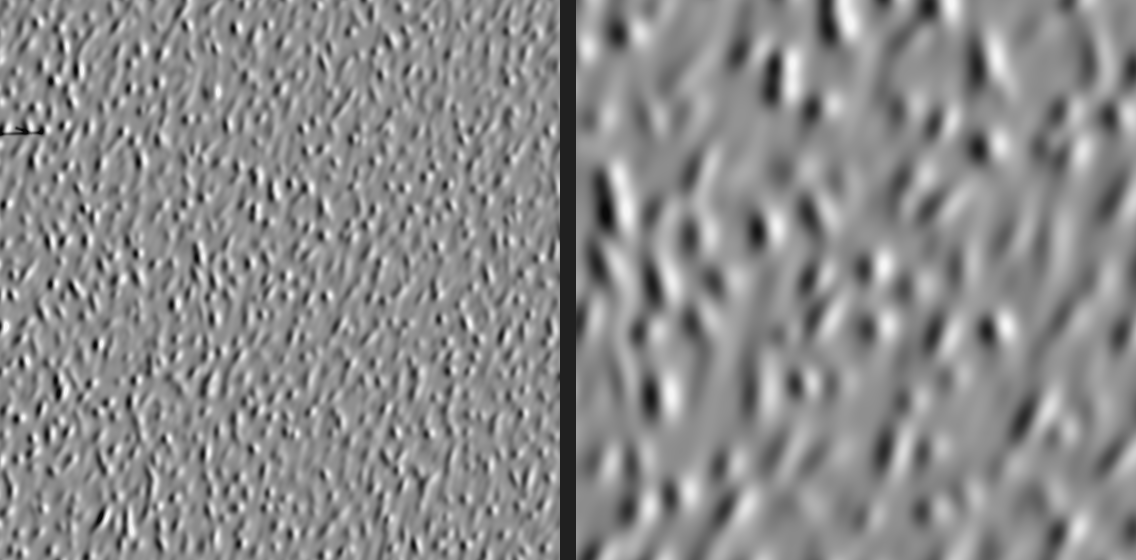
Left, the full canvas; right, a detail of the centre.
A three.js fragment shader for this texture:

```glsl
// Grey embossed sheet: scattered small upright bumps lit from the right, so each
// has a dark left flank and a bright right flank. Bumps are jittered Gaussians on
// a staggered grid, shaded by their slope, over a faint embossed noise.
varying vec2 vUv;

const float BASE_GREY = 0.555;
const float BUMP_ROWS = 29.0;
const float JITTER = 0.76;                   // share of a cell
const vec2 BUMP_SIZE = vec2(0.0059, 0.0080); // short and long radius
const vec2 STRETCH = vec2(0.85, 1.65);       // range of the long radius
const float MEAN_TILT = 0.22;                // lean to the right, radians
const float TILT_SPREAD = 1.3;
const vec2 RELIEF = vec2(0.10, 0.43);        // faintest and strongest bump
const vec2 SIDE_FADE = vec2(1.16, 0.76);     // contrast at left and right edge
const float SHADOW_GAIN = 1.12;
const vec2 LIGHT_DIR = vec2(0.985, 0.17);
const vec2 GRAIN_SCALE = vec2(76.0, 44.0);
const float GRAIN_RELIEF = 0.20;
const float SCRATCH_WIDTH = 0.0022;
const float SCRATCH_DEPTH = 0.36;

vec3 hash3(vec2 p) {
  vec3 q = fract(p.xyx * vec3(0.1031, 0.1030, 0.0973));
  q += dot(q, q.yxz + 33.33);
  return fract((q.xxy + q.yzz) * q.zyx);
}

float valueNoise(vec2 p) {
  vec2 cell = floor(p);
  vec2 f = fract(p);
  f = f * f * (3.0 - 2.0 * f);
  float low = mix(hash3(cell).x, hash3(cell + vec2(1.0, 0.0)).x, f.x);
  float high = mix(hash3(cell + vec2(0.0, 1.0)).x, hash3(cell + 1.0).x, f.x);
  return mix(low, high, f.y);
}

// Slope of one leaning Gaussian bump along the light, about -1 to 1
float bumpSlope(vec2 offset, vec2 size, float tilt) {
  vec2 longAxis = vec2(sin(tilt), cos(tilt));
  vec2 shortAxis = vec2(longAxis.y, -longAxis.x);
  vec2 local = vec2(dot(offset, shortAxis), dot(offset, longAxis)) / size;
  vec2 light = vec2(dot(LIGHT_DIR, shortAxis), dot(LIGHT_DIR, longAxis)) / size;
  return dot(local, light) * size.x * exp(0.5 - 0.5 * dot(local, local));
}

// Sum of the bumps around a point, on rows shifted by half a cell in turn
float bumpField(vec2 uv) {
  vec2 p = uv * BUMP_ROWS + 8.0;
  float sum = 0.0;
  for (int j = -1; j <= 1; j++) {
    float row = floor(p.y) + float(j);
    float shift = 0.5 * mod(row, 2.0);
    for (int i = -1; i <= 1; i++) {
      vec2 cell = vec2(floor(p.x - shift) + float(i), row);
      vec3 place = hash3(cell);
      vec3 shape = hash3(cell + 71.0);
      vec2 center = cell + vec2(shift, 0.0) + 0.5 + JITTER * (place.xy - 0.5);
      float stretch = mix(STRETCH.x, STRETCH.y, shape.x * shape.x);
      vec2 size = BUMP_SIZE * vec2(0.88 + 0.24 * shape.z, stretch);
      float tilt = MEAN_TILT + TILT_SPREAD * (shape.y - 0.5);
      float strength = mix(RELIEF.x, RELIEF.y, place.z);
      sum += strength * bumpSlope((p - center) / BUMP_ROWS, size, tilt);
    }
  }
  return sum;
}

// Faint upright streaks between the bumps
float grainField(vec2 uv) {
  vec2 p = (uv + vec2(-0.25 * uv.y, 0.0) + 1.0) * GRAIN_SCALE;
  vec2 stepAside = vec2(0.28, 0.05);
  return GRAIN_RELIEF * (valueNoise(p - stepAside) - valueNoise(p + stepAside));
}

float segmentDistance(vec2 p, vec2 a, vec2 b) {
  vec2 along = b - a;
  float t = clamp(dot(p - a, along) / dot(along, along), 0.0, 1.0);
  return length(p - a - along * t);
}

// Short forked scratch at the left edge
float scratch(vec2 uv) {
  float stem = segmentDistance(uv, vec2(-0.01, 0.760), vec2(0.073, 0.763));
  float fork = segmentDistance(uv, vec2(0.030, 0.771), vec2(0.056, 0.762));
  float d = min(stem, fork) / SCRATCH_WIDTH;
  return exp(-0.5 * d * d);
}

void main() {
  float relief = bumpField(vUv) * mix(SIDE_FADE.x, SIDE_FADE.y, vUv.x);
  relief += grainField(vUv);
  relief *= relief < 0.0 ? SHADOW_GAIN : 1.0;
  float grey = BASE_GREY + relief - SCRATCH_DEPTH * scratch(vUv);
  gl_FragColor = vec4(vec3(clamp(grey, 0.04, 0.96)), 1.0);
}
```
